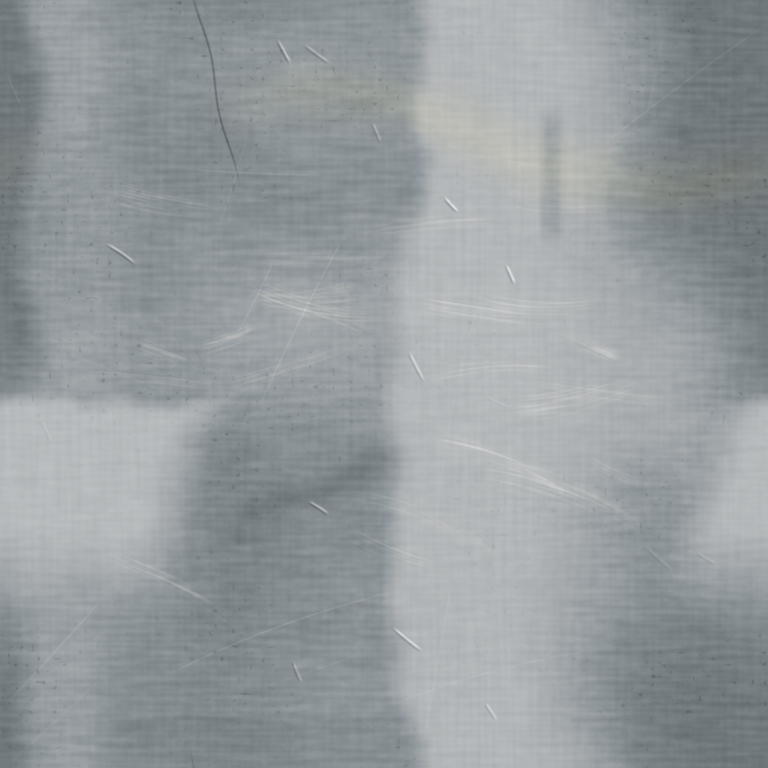
Give the GLSL for this texture, as a Shadertoy shader.

```glsl
// Worn blue-grey metal sheet with soft reflections, brushed scuffs, nicks and fine scratches; tiles.

float hash(vec2 c) {
    vec3 q = fract(c.xyx * 0.1031);
    q += dot(q, q.yzx + 33.33);
    return fract((q.x + q.y) * q.z);
}

vec4 random4(float index, float seed) {
    vec2 c = vec2(index * 7.0 + 3.0, seed * 13.0);
    return vec4(hash(c), hash(c + 101.0), hash(c + 211.0), hash(c + 307.0));
}

float corner(vec2 cell, vec2 offset, vec2 period) {
    float a = 6.2832 * hash(mod(cell, period));
    return dot(vec2(cos(a), sin(a)), offset);
}

// Gradient noise that wraps after a whole number of cells
float noise(vec2 p, vec2 period) {
    vec2 i = floor(p), f = p - i, e = vec2(1, 0);
    vec2 u = f * f * f * (f * (f * 6.0 - 15.0) + 10.0);
    return mix(mix(corner(i, f, period), corner(i + e, f - e, period), u.x),
               mix(corner(i + e.yx, f - e.yx, period), corner(i + 1.0, f - 1.0, period), u.x), u.y);
}

float fbm(vec2 uv, vec2 cells) {
    float sum = 0.0, amp = 0.6;
    for (int i = 0; i < 4; i++) {
        sum += amp * noise(uv * cells, cells);
        cells *= 2.0;
        amp *= 0.5;
    }
    return sum;
}

// Soft window from a to b on the wrapped unit interval
float span(float x, float a, float b, float soft) {
    float d = abs(fract(x - 0.5 * (a + b) + 0.5) - 0.5) - 0.5 * (b - a);
    return 1.0 - smoothstep(-soft, soft, d);
}

// Wrapped coordinates along and across a mark
vec2 local(vec2 uv, vec2 center, float angle) {
    vec2 d = fract(uv - center + 0.5) - 0.5;
    float c = cos(angle), s = sin(angle);
    return vec2(c * d.x + s * d.y, c * d.y - s * d.x);
}

float stroke(vec2 q, float halfLength, float width) {
    width = max(width, 0.7 / iResolution.y);
    return exp(-q.y * q.y / (width * width)) * (1.0 - smoothstep(0.5, 1.0, abs(q.x) / halfLength));
}

// Large blurred reflections
float reflections(vec2 uv) {
    vec2 w = uv + 0.07 * vec2(fbm(uv, vec2(4)), fbm(uv + 0.37, vec2(4)));
    float light = 0.565 + 0.13 * fbm(uv, vec2(3));
    light += 0.04 * span(w.x, 0.05, 0.14, 0.04);
    light += 0.05 * span(w.x, 0.25, 0.7, 0.14) * span(w.y, 0.53, 0.68, 0.1);
    light -= 0.035 * span(w.x, 0.27, 0.5, 0.05) * span(w.y, 0.25, 0.45, 0.06);

    float shade = max(span(w.x, 0.83, 1.0, 0.07), span(w.x, 0.92, 1.04, 0.025));
    light = mix(light, 0.46, 0.92 * shade * span(w.y, 0.52, 1.16, 0.09));

    float haze = span(w.x, 0.51, 0.93, 0.1) * span(w.y, 0.36, 0.65, 0.11);
    light = mix(light, 0.685, 0.9 * haze);

    float shift = w.x - 0.05 * span(w.y, 0.7, 1.02, 0.12);
    float column = span(shift, 0.512, 0.9, 0.025) * span(shift, 0.4, 0.75, 0.09);
    light = mix(light, 0.725, 0.92 * column);

    float slant = w.x + 0.35 * (0.4 - w.y);
    float pane = span(slant, -0.07, 0.25, 0.05) * span(w.y, 0.1, 0.497, 0.016) * span(w.y, 0.24, 0.7, 0.08);
    light = mix(light, 0.735, 0.95 * pane);

    // Creased fold, dark smear and lower sheet edge
    light -= 0.06 * stroke(local(w, vec2(0.41, 0.36), 0.42), 0.14, 0.022);
    light -= 0.08 * span(uv.x, 0.706, 0.73, 0.009) * span(uv.y, 0.69, 0.85, 0.02);
    light -= 0.035 * span(uv.x, 0.14, 0.5, 0.05) * span(uv.y, -0.1, 0.067, 0.003) * span(uv.y, -0.03, 0.3, 0.05);
    return light;
}

// Bundles of fine bristle lines
float scuffs(vec2 uv) {
    float sum = 0.0;
    for (float i = 0.0; i < 24.0; i++) {
        vec4 r = random4(i, 1.0), s = random4(i, 2.0);
        vec2 q = local(uv, vec2(0.2, 0.24) + r.xy * vec2(0.6, 0.5), 0.8 * (r.z - 0.55));
        q.y += (s.x - 0.5) * 3.0 * q.x * q.x;
        float reach = 0.04 + 0.09 * r.w;
        float mask = stroke(q, reach, (0.005 + 0.011 * s.y) * (1.0 - 0.4 * q.x / reach));
        if (mask > 0.01) {
            float bristle = smoothstep(-0.15, 0.45, noise(q * vec2(9, 260) + 40.0 * s.zw, vec2(1024)));
            sum += mask * (0.2 + bristle) * (0.35 + 0.65 * s.z);
        }
    }
    return min(sum, 1.5);
}

// Long hairlines and short nicks with a shadow side
float scratches(vec2 uv) {
    float sum = 0.0;
    for (float i = 0.0; i < 18.0; i++) {
        vec4 r = random4(i, 3.0), s = random4(i, 4.0);
        vec2 hair = local(uv, r.xy, mix(-0.9, 1.7, r.z));
        hair.y += (r.w - 0.5) * hair.x * hair.x;
        sum += 0.05 * s.w * stroke(hair, 0.06 + 0.14 * r.w, 0.0012);
        vec2 nick = local(uv, s.xy, -0.4 - 0.9 * s.z);
        nick.y += 6.0 * (r.x - 0.5) * nick.x * nick.x;
        float size = 0.01 + 0.02 * s.w;
        sum += 0.2 * r.y * (stroke(nick, size, 0.0016) - 0.6 * stroke(nick + vec2(0, 0.003), size, 0.0014));
    }
    vec2 crack = local(uv, vec2(0.28, 0.89), 1.79);
    crack.y += 0.003 * sin(crack.x * 40.0);
    return sum - 0.14 * stroke(crack, 0.15, 0.0015);
}

void mainImage(out vec4 fragColor, in vec2 fragCoord) {
    vec2 uv = fragCoord / iResolution.xy;
    float light = reflections(uv);

    // Brushed grain and dark pitting
    float rough = 1.0 - 0.5 * smoothstep(0.58, 0.72, light);
    light += rough * 0.05 * noise(uv * vec2(14, 150), vec2(14, 150));
    light += 0.02 * noise(uv * vec2(150, 9), vec2(150, 9));
    light += rough * 0.045 * fbm(uv, vec2(60, 90));
    float pits = smoothstep(0.3, 0.55, noise(uv * 130.0, vec2(130)));
    light -= 0.07 * rough * pits * smoothstep(-0.1, 0.25, fbm(uv + 0.2, vec2(5)));

    float scuff = scuffs(uv);
    light += 0.075 * scuff + scratches(uv);

    // Cool tint, fading in the highlights, with a warm drifting stain
    vec3 color = light + vec3(-0.025, 0.003, 0.021) * (1.0 - 0.6 * smoothstep(0.58, 0.72, light));
    float drift = uv.y - 0.82 - 0.06 * cos(6.2832 * (uv.x - 0.37)) + 0.05 * fbm(uv, vec2(5));
    float stain = span(drift, -0.03, 0.035, 0.03) * span(uv.x, 0.32, 1.02, 0.1);
    color += stain * vec3(0.035, 0.028, -0.005) + scuff * vec3(0.006, 0.004, -0.004);
    fragColor = vec4(clamp(color, 0.0, 1.0), 1.0);
}
```
